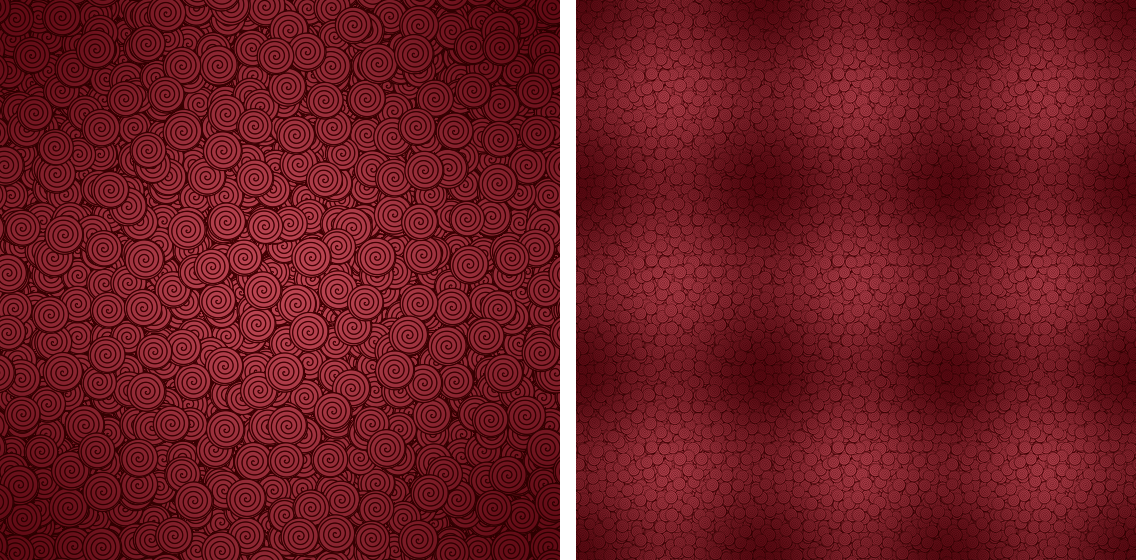
Left, the tile; right, the same tile 3 across and 3 down.
Write a WebGL 2 fragment shader that draws this pattern.

```glsl
#version 300 es
precision highp float;
// Overlapping spiral discs in dark ink on crimson, lit from the middle.
// Three wrapped grids of jittered discs are stacked by rank; the two topmost
// discs at each point are blended, which keeps the rims smooth.
uniform vec2 u_resolution;
out vec4 fragColor;

const float TAU = 6.2831853;
const float HALF_LINE = 0.0012;

vec3 hash3(vec2 cell) {
    vec3 p = fract(cell.xyx * vec3(0.1031, 0.1030, 0.0973));
    p += dot(p, p.yxz + 33.33);
    return fract((p.xxy + p.yzz) * p.zyx);
}

// Ink amount of one disc: an Archimedean spiral that merges into the rim.
float discInk(vec2 offset, float dist, float radius, float turn, float pixel) {
    float spacing = 0.0047 + 0.11 * radius;
    float angle = atan(offset.y, offset.x) / TAU;
    float phase = fract(dist / spacing - angle + turn);
    float slope = dist / length(vec2(dist, spacing / TAU));
    float spiral = min(phase, 1.0 - phase) * spacing * slope;
    float rim = radius - HALF_LINE - dist;
    float edge = 0.6 * pixel;
    return 1.0 - smoothstep(HALF_LINE - edge, HALF_LINE + edge, min(spiral, rim));
}

// Ink amount of the whole stack of discs.
float stackedInk(vec2 uv, float pixel) {
    // Each entry holds rank, ink and coverage.
    vec3 top = vec3(-1.0, 1.0, 1.0);
    vec3 below = top;
    for (int layer = 0; layer < 3; layer++) {
        float depth = float(layer);
        float count = 14.0 + 5.0 * depth;
        // The deepest grid is the most regular, so that it leaves few gaps.
        float jitter = 0.4 - 0.11 * depth;
        for (int k = 0; k < 9; k++) {
            vec2 cell = floor(uv * count) + vec2(k % 3, k / 3) - 1.0;
            vec3 rnd = hash3(mod(cell, count) + 57.0 * depth + 11.0);
            vec2 centre = (cell + 0.5 + jitter * (2.0 * rnd.xy - 1.0)) / count;
            float radius = 0.0365 - 0.0022 * depth - 0.004 * fract(rnd.z * 7.0);
            vec2 offset = uv - centre;
            float dist = length(offset);
            if (dist > radius + pixel) continue;

            float turn = 0.3 * fract(rnd.z * 13.0);
            float ink = discInk(offset, dist, radius, turn, pixel);
            float cover = 1.0 - smoothstep(-0.6, 0.6, (dist - radius) / pixel);
            vec3 disc = vec3(2.0 - depth + rnd.z, ink, cover);
            if (disc.x > top.x) {
                below = top;
                top = disc;
            } else if (disc.x > below.x) {
                below = disc;
            }
        }
    }
    return mix(below.y, top.y, top.z);
}

void main() {
    vec2 uv = gl_FragCoord.xy / u_resolution;
    float ink = stackedInk(uv, 1.0 / u_resolution.y);

    // Periodic vignette: 0 in the middle, 1 in the corners.
    vec2 wave = cos(TAU * 0.5 * uv);
    float shade = 0.5 * dot(wave, wave);

    vec3 crimson = mix(vec3(0.73, 0.27, 0.32), vec3(0.38, 0.04, 0.08), shade);
    vec3 inkColor = mix(vec3(0.26, 0.005, 0.015), vec3(0.17, 0.0, 0.0), shade);
    fragColor = vec4(mix(crimson, inkColor, ink), 1.0);
}
```
